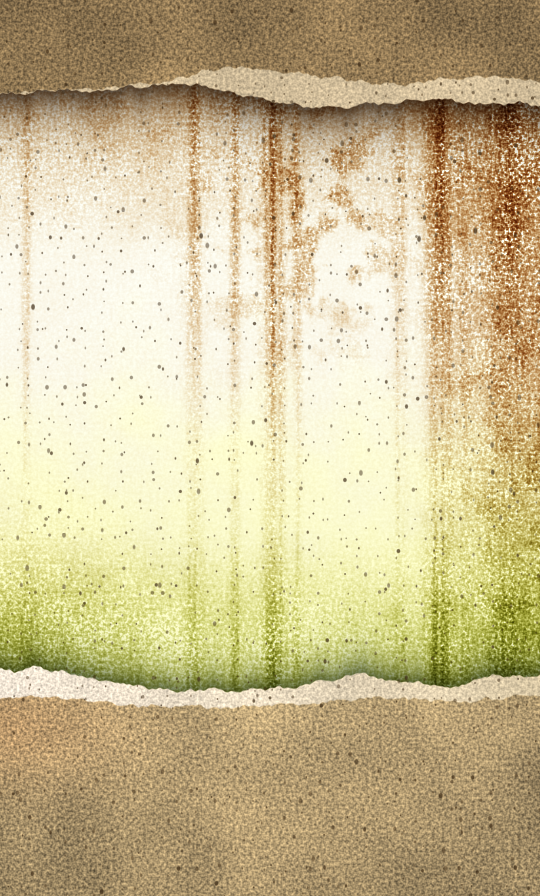
Write a WebGL 2 fragment shader that draws this texture.

```glsl
#version 300 es
precision highp float;
// Weathered brown paper torn open across the middle, showing a bright stained sheet.
// Piecewise profiles shape the torn lips; gradient noise drives grain and blotches,
// and stains absorb light exponentially so that overlapping layers darken naturally.
uniform vec2 u_resolution;
out vec4 fragColor;

const int KNOTS = 13;
const int STREAKS = 9;

float hash(vec2 p) {
    vec3 q = fract(vec3(p.xyx) * 0.1031);
    q += dot(q, q.yzx + 33.33);
    return fract((q.x + q.y) * q.z);
}

float cornerSlope(vec2 cell, vec2 offset) {
    float angle = 6.2832 * hash(cell);
    return dot(vec2(cos(angle), sin(angle)), offset);
}

float gradientNoise(vec2 p) {
    vec2 i = floor(p), f = fract(p);
    vec2 u = f * f * f * (f * (f * 6.0 - 15.0) + 10.0), e = vec2(1, 0);
    float low = mix(cornerSlope(i, f), cornerSlope(i + e, f - e), u.x);
    float high = mix(cornerSlope(i + e.yx, f - e.yx), cornerSlope(i + 1.0, f - 1.0), u.x);
    return mix(low, high, u.y);
}

float fbm(vec2 p) {
    float sum = 0.0, gain = 1.0;
    for (int i = 0; i < 5; i++) {
        sum += gain * gradientNoise(p);
        p = mat2(1.6, 1.2, -1.2, 1.6) * p + 7.3;
        gain *= 0.55;
    }
    return sum;
}

// Height of a torn edge, with small jags added to its broad profile
float tornEdge(float x, float heights[KNOTS], float seed) {
    float t = clamp(x, 0.0, 0.9999) * float(KNOTS - 1);
    int k = int(t);
    float jag = gradientNoise(vec2(x * 28.0, seed)) * 0.006 + gradientNoise(vec2(x * 95.0, seed)) * 0.003;
    return mix(heights[k], heights[k + 1], fract(t)) + jag;
}

float cover(float signedDistance, float pixel) {
    return smoothstep(-pixel, pixel, signedDistance);
}

float bump(vec2 p, vec2 centre, vec2 size) {
    vec2 d = (p - centre) / size;
    return exp(-dot(d, d));
}

// One randomly sized, slightly stretched fleck per occupied cell
float flecks(vec2 p, float density, float chance, float pixel) {
    vec2 cell = floor(p * density);
    vec2 jitter = 0.2 + 0.6 * vec2(hash(cell + 3.1), hash(cell + 8.7));
    vec2 d = (p - (cell + jitter) / density) * vec2(1.0, 0.6 + 0.4 * hash(cell + 5.0));
    float radius = mix(0.0005, 0.0018, pow(hash(cell + 1.7), 4.0));
    return step(hash(cell), chance) * smoothstep(radius + pixel, radius - 0.5 * pixel, length(d));
}

// Vertical runs: x centre, half width, strength
float verticalStreaks(vec2 uv) {
    const vec3 runs[STREAKS] = vec3[](
        vec3(0.05, 0.008, 0.18), vec3(0.36, 0.014, 0.30), vec3(0.435, 0.009, 0.32),
        vec3(0.507, 0.017, 0.72), vec3(0.55, 0.008, 0.28), vec3(0.74, 0.012, 0.22),
        vec3(0.815, 0.020, 0.85), vec3(0.86, 0.010, 0.25), vec3(0.94, 0.030, 0.50));
    float sum = 0.0;
    for (int i = 0; i < STREAKS; i++) {
        float d = (uv.x - runs[i].x) / runs[i].y;
        sum += runs[i].z * exp(-d * d);
    }
    float threads = 1.0 + 1.3 * gradientNoise(vec2(uv.x * 110.0, uv.y * 3.0));
    float fade = 0.3 + 0.7 * smoothstep(0.48, 0.78, uv.y) + 0.6 * smoothstep(0.42, 0.25, uv.y);
    return sum * threads * fade;
}

vec3 brightSheet(vec2 uv, vec2 p, float grain, float blotch) {
    vec3 sheet = mix(vec3(1.0, 1.0, 0.80), vec3(1.0, 1.0, 0.96), smoothstep(0.32, 0.68, uv.y + 0.1 * blotch));
    vec3 absorb = mix(vec3(0.42, 0.40, 1.15), vec3(0.34, 0.66, 1.15), smoothstep(0.28, 0.6, uv.y));
    float right = smoothstep(0.74, 1.0, uv.x);
    float top = smoothstep(0.70, 0.90, uv.y), bottom = smoothstep(0.42, 0.23, uv.y);
    float stain = 0.03 + verticalStreaks(uv) + 0.26 * top + 0.34 * bottom;
    stain += right * (0.42 + 0.3 * smoothstep(0.5, 0.8, uv.y));
    stain += 0.35 * bump(uv, vec2(0.02, 0.28), vec2(0.22, 0.10));
    float spots = smoothstep(0.0, 0.45, fbm(p * 22.0 + 4.0));
    stain += spots * (0.55 * bump(uv, vec2(0.56, 0.78), vec2(0.16, 0.12)) + 0.4 * right + 0.12 * top);
    float weave = gradientNoise(p * vec2(230.0, 30.0)) + gradientNoise(p * vec2(40.0, 210.0));
    stain *= max(0.0, 1.0 + 1.6 * grain + 0.5 * weave + 0.7 * blotch);
    return sheet * exp(-stain * absorb);
}

vec3 brownPaper(vec2 uv, float grain, float blotch) {
    vec3 paper = mix(vec3(0.68, 0.59, 0.43), vec3(0.59, 0.49, 0.34), step(0.5, uv.y));
    paper += vec3(0.07, 0.02, 0.0) * bump(uv, vec2(0.0, 0.19), vec2(0.2, 0.06));
    float corners = smoothstep(0.25, 0.75, length((uv - 0.5) * vec2(0.75, 1.0)));
    return paper * (1.08 - 0.25 * corners + 0.42 * grain + 0.16 * blotch);
}

void main() {
    vec2 uv = gl_FragCoord.xy / u_resolution;
    vec2 p = gl_FragCoord.xy / u_resolution.y;
    float pixel = 1.0 / u_resolution.y;
    float grain = gradientNoise(p * 270.0) + 0.7 * gradientNoise(p * 470.0 + 9.0);
    float blotch = fbm(p * 9.0);

    // Outer and inner boundaries of both torn lips
    float topOuter = tornEdge(uv.x, float[](.896, .900, .900, .905, .914, .923, .922, .917, .910, .906, .913, .916, .910), 2.3);
    float topInner = tornEdge(uv.x, float[](.893, .898, .897, .903, .906, .898, .888, .880, .882, .888, .888, .884, .884), 5.7);
    float lowInner = tornEdge(uv.x, float[](.251, .256, .242, .234, .230, .229, .232, .236, .247, .241, .233, .245, .245), 8.4);
    float lowOuter = tornEdge(uv.x, float[](.219, .223, .215, .212, .210, .210, .211, .216, .219, .221, .217, .219, .224), 11.6);

    // Bright sheet with the shade cast by the lips
    vec3 color = brightSheet(uv, p, grain, blotch);
    float topShade = exp(-max(topInner - uv.y, 0.0) / 0.021);
    float lowShade = exp(-max(uv.y - lowInner, 0.0) / 0.016);
    color *= exp(-topShade * vec3(1.05, 1.2, 1.35) - lowShade * vec3(0.85, 0.75, 0.9));

    // Pale torn fibres, then the intact brown surface
    float lower = 1.0 - step(0.5, uv.y);
    vec3 fibre = mix(vec3(0.83, 0.75, 0.61), mix(vec3(0.97, 0.92, 0.85), vec3(0.86, 0.79, 0.65), uv.x), lower);
    fibre *= 1.0 + 0.22 * grain + 0.08 * blotch;
    float lip = max(cover(uv.y - topInner, pixel), cover(lowInner - uv.y, pixel));
    float surface = max(cover(uv.y - max(topOuter, topInner), pixel), cover(min(lowOuter, lowInner) - uv.y, pixel));
    color = mix(color, fibre, lip);
    color = mix(color, brownPaper(uv, grain, blotch), surface);

    // Scattered dirt over everything
    float dirt = max(flecks(p, 48.0, 0.35, pixel), 0.7 * flecks(p + 3.7, 95.0, 0.3, pixel));
    color = mix(color, vec3(0.24, 0.17, 0.09), 0.7 * dirt);
    fragColor = vec4(clamp(color, 0.0, 1.0), 1.0);
}
```
